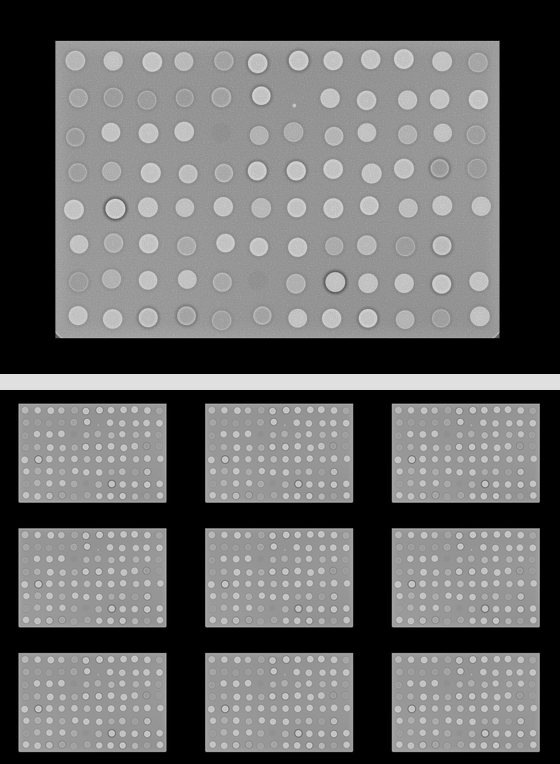
Top: one tile. Bottom: repeated 3 by 3.
This pattern is drawn by a Shadertoy shader. Its source:

```glsl
// A grey culture plate on black with a 12 by 8 grid of round, uneven colonies.

const float ASPECT = 1.5;                      // canvas width in canvas heights
const vec2 GRID = vec2(12.0, 8.0);             // colonies across and down
const vec2 FIRST = vec2(0.2051, 0.1490);       // centre of the lower left colony
const vec2 PITCH = vec2(0.0980, 0.0983);
const vec2 PLATE_CENTER = vec2(0.7432, 0.4932);
const vec2 PLATE_HALF = vec2(0.5948, 0.3975);
const float RADIUS = 0.0258;
const float RADIUS_SPREAD = 0.0022;
const float JITTER = 0.0078;
const float AGAR = 0.588;
const float FAINT = 0.615;                     // weakest colony grey
const float DENSE = 0.772;                     // strongest colony grey
const float GRAIN = 0.055;
const vec2 GRAIN_CELLS = vec2(384.0, 256.0);
const float HALO_WIDTH = 0.015;
const ivec2 HALO_WELLS = ivec2(49, 79);        // indices run from the top left
const ivec2 GHOST_WELLS = ivec2(28, 77);
const int SPECK_WELL = 18;
const int EMPTY_WELL = 71;

vec2 hash2(vec2 p) {
    vec3 q = fract(p.xyx * vec3(0.1031, 0.1030, 0.0973));
    q += dot(q, q.yzx + 33.33);
    return fract((q.xx + q.yz) * q.zy);
}

// Distance to the nearest feature point, wrapping at the canvas edges.
float cellular(vec2 p, vec2 period) {
    vec2 cell = floor(p);
    float nearest = 2.0;
    for (int y = -1; y <= 1; y++)
    for (int x = -1; x <= 1; x++) {
        vec2 c = cell + vec2(x, y);
        nearest = min(nearest, length(c + hash2(mod(c, period)) - p));
    }
    return nearest;
}

float boxDistance(vec2 p, vec2 halfSize) {
    vec2 d = abs(p) - halfSize;
    return length(max(d, 0.0)) + min(max(d.x, d.y), 0.0);
}

float disc(float d, float px) {
    return 1.0 - smoothstep(-px, px, d);
}

float band(float d, float width) {
    return exp(-d * d / (width * width));
}

// Power permutation modulo 97: scatters the growth levels in fixed shares.
float growth(int index) {
    int n = index + 1;
    int square = n * n % 97;
    return float(33 * (square * square % 97) * n % 97) / 96.0;
}

float addColony(float shade, vec2 p, float px) {
    vec2 cell = clamp(floor((p - FIRST) / PITCH + 0.5), vec2(0.0), GRID - 1.0);
    int index = int(cell.x + GRID.x * (GRID.y - 1.0 - cell.y));
    if (index == EMPTY_WELL) return shade;

    vec2 offset = hash2(cell + 17.0) * 2.0 - 1.0;
    vec2 style = hash2(cell + 53.0);
    vec2 q = p - FIRST - cell * PITCH - offset * JITTER;
    float radius = RADIUS + (style.x - 0.5) * RADIUS_SPREAD;
    float r = length(q);
    float d = r - radius;

    if (index == SPECK_WELL)
        return mix(shade, DENSE, disc(length(q + vec2(0.0, 0.022)) - 0.005, px));
    if (any(equal(GHOST_WELLS, ivec2(index))))
        return shade - 0.018 * disc(d, 0.003);

    bool haloed = any(equal(HALO_WELLS, ivec2(index)));
    float level = haloed ? 1.0 : smoothstep(0.0, 0.55, growth(index));

    // Dark surround
    float halo = haloed ? 0.23 : 0.04 + 0.07 * step(0.88, style.y);
    float fade = 1.0 - smoothstep(0.0, HALO_WIDTH, d);
    shade -= halo * fade * fade;

    // Body with a broad soft margin, thin rim and small central mark
    float body = mix(FAINT, DENSE, level);
    float margin = smoothstep(0.62, 0.80, r / radius);
    body += margin * mix(-0.012, 0.035, style.y) - 0.008;
    body += band(d + 0.0025, 0.0016) * mix(0.075, 0.025, level);
    body += 0.025 * (band(r - 0.0035, 0.0012) - band(r, 0.0018)) * step(0.4, style.x);
    return mix(shade, body, disc(d, px));
}

void mainImage(out vec4 fragColor, in vec2 fragCoord) {
    vec2 uv = fragCoord / iResolution.xy;
    vec2 p = uv * vec2(ASPECT, 1.0);
    float px = 0.75 / iResolution.y;
    vec2 q = p - PLATE_CENTER;
    float plate = boxDistance(q, PLATE_HALF);

    // Agar with slow uneven lighting
    float shade = AGAR + 0.010 * sin(4.1 * p.x + 1.3 * sin(3.0 * p.y))
                + 0.008 * sin(5.3 * p.y - 2.2 * p.x + 1.0);
    shade += 0.03 * smoothstep(-0.05, 0.0, plate);
    shade = addColony(shade, p, px);
    shade += GRAIN * (cellular(uv * GRAIN_CELLS, GRAIN_CELLS) - 0.45);

    // Plate lip and the clipped lower corners
    shade += 0.05 * band(plate + 0.001, 0.0015);
    vec2 corner = vec2(PLATE_HALF.x - abs(q.x), q.y + PLATE_HALF.y);
    float cut = (corner.x + corner.y) * 0.7071 - 0.011;
    shade = mix(shade, 0.38, disc(cut, px));
    shade += 0.18 * band(cut, 0.0022);

    fragColor = vec4(vec3(shade * disc(plate, px)), 1.0);
}
```
